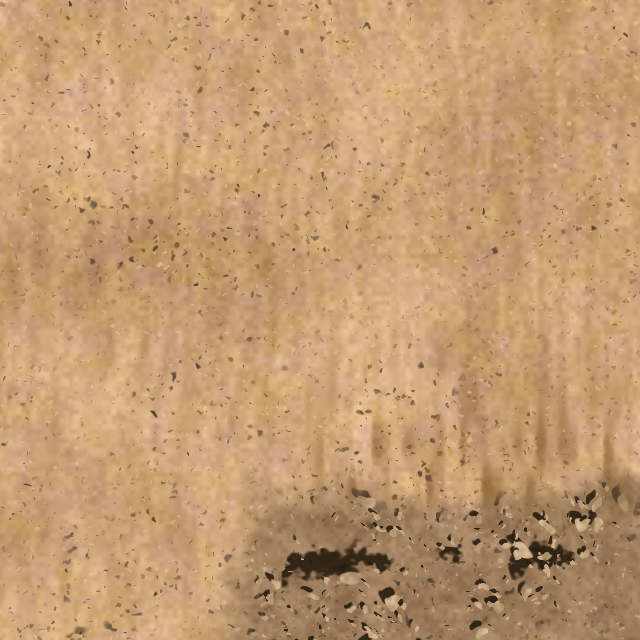
Write a Shadertoy shader that draws this texture.

```glsl
// Dry sandy ground with fine grain, faint upright streaks and scattered brown specks.
// Layered value noise tints the sand; jittered cells scatter specks and stones,
// and a noisy mask lays grey-brown rubble with dark hollows in the lower right.

float hash(vec2 p) {
    vec3 q = fract(p.xyx * 0.1031);
    q += dot(q, q.yzx + 33.33);
    return fract((q.x + q.y) * q.z);
}

float noise(vec2 p) {
    vec2 i = floor(p), f = fract(p);
    f = f * f * (3.0 - 2.0 * f);
    return mix(mix(hash(i), hash(i + vec2(1, 0)), f.x),
               mix(hash(i + vec2(0, 1)), hash(i + vec2(1, 1)), f.x), f.y);
}

float fbm(vec2 p) {
    float sum = 0.0, amp = 0.53;
    for (int i = 0; i < 4; i++) {
        sum += amp * noise(p);
        p = mat2(1.6, 1.2, -1.2, 1.6) * p + 7.3;
        amp *= 0.5;
    }
    return sum;
}

// Coverage of ragged, randomly turned blobs; share is the part of cells filled
float grains(vec2 uv, float cells, float share, float seed) {
    vec2 p = uv * cells + seed;
    p += 0.5 * vec2(noise(p * 2.3), noise(p * 2.3 + 41.0)) - 0.25;
    vec2 home = floor(p);
    float cover = 0.0;
    for (int y = -1; y <= 1; y++)
    for (int x = -1; x <= 1; x++) {
        vec2 id = home + vec2(x, y);
        if (hash(id + 3.7) > share) continue;
        vec2 centre = id + 0.2 + 0.6 * vec2(hash(id + 11.1), hash(id + 23.9));
        float angle = 6.283 * hash(id + 37.3), size = hash(id + 53.7);
        vec2 axis = vec2(cos(angle), sin(angle)), d = p - centre;
        d = vec2(dot(d, axis), dot(d, vec2(-axis.y, axis.x)) * (1.1 + hash(id + 67.1)));
        float radius = 0.22 + 0.34 * size * size;
        float blob = 1.0 - smoothstep(0.35 * radius, radius, length(d));
        cover = max(cover, blob * (0.5 + 0.5 * hash(id + 79.3)));
    }
    return cover;
}

vec3 sandColour(vec2 uv, float fine) {
    float streak = noise(vec2(uv.x * 75.0 + 3.0 * noise(uv * 6.0), uv.y * 9.0));
    float tone = 0.57 + 0.9 * (fbm(uv * 5.0 + 2.0) - 0.5)
               + 0.35 * (streak - 0.5) + 0.65 * (fine - 0.5);
    vec3 sand = mix(vec3(0.68, 0.51, 0.34), vec3(0.90, 0.74, 0.57), tone);
    // Drift between ochre and pinkish patches
    float warmth = 0.6 * noise(uv * 28.0 + 5.0) + 0.4 * noise(uv * 80.0) - 0.5;
    return sand + warmth * vec3(0.02, 0.03, -0.10);
}

void mainImage(out vec4 fragColor, in vec2 fragCoord) {
    vec2 uv = fragCoord / iResolution.xy;
    float fine = 0.6 * noise(uv * 135.0) + 0.4 * noise(uv * 75.0 + 19.0);
    float clump = fbm(uv * 8.0 + 31.0);
    vec3 umber = vec3(0.44, 0.32, 0.18), shadow = vec3(0.15, 0.11, 0.06);
    vec3 colour = sandColour(uv, fine);

    // Earthy upright stains above the rubble
    float lowRight = (1.0 - smoothstep(0.25, 0.48, uv.y)) * smoothstep(0.35, 0.6, uv.x);
    float stain = smoothstep(0.5, 0.85, noise(uv * vec2(58.0, 13.0)) * 0.7 + 0.3 * fine);
    colour = mix(colour, vec3(0.53, 0.36, 0.19), stain * (0.12 + 0.6 * lowRight));

    // Rubble bed with a ragged border
    float ragged = 0.12 * (fbm(uv * 13.0) - 0.5);
    float inside = min(uv.x - 0.34 - 0.35 * uv.y, 0.22 - uv.y) + ragged;
    float rubble = smoothstep(-0.035, 0.035, inside);
    float earthTone = 0.5 + 1.1 * (fbm(uv * 22.0 + 9.0) - 0.5) + 0.8 * (fine - 0.5);
    vec3 earth = mix(vec3(0.50, 0.38, 0.26), vec3(0.70, 0.57, 0.44), earthTone);
    colour = mix(colour, earth, 0.92 * rubble);

    // Small specks, denser in clumps
    float density = smoothstep(0.3, 0.65, clump) + 0.5 * lowRight;
    float brown = grains(uv, 88.0, 0.24, 5.0) * (0.35 + 0.5 * density);
    colour = mix(colour, umber, min(brown, 0.85));
    float pale = grains(uv, 95.0, 0.13, 211.0);
    colour = mix(colour, vec3(0.93, 0.81, 0.65), 0.55 * pale);
    float dark = grains(uv, 60.0, 0.07, 97.0) * smoothstep(0.36, 0.58, clump + 0.1 * lowRight);
    colour = mix(colour, shadow + 0.08, 0.85 * dark);

    // A few larger broken marks on the lower left
    float marks = grains(uv, 26.0, 0.09, 151.0) * (1.0 - smoothstep(0.18, 0.3, uv.y));
    colour = mix(colour, shadow + 0.1, 0.7 * marks * smoothstep(0.4, 0.6, fine));

    // Hollows under a crumbling ledge
    float ledge = 0.12 + 0.11 * (fbm(vec2(uv.x * 14.0, 4.0)) - 0.5);
    float width = 0.022 * smoothstep(0.4, 0.75, noise(vec2(uv.x * 17.0, 8.0)));
    float offLedge = abs(uv.y - ledge + 0.03 * (fine - 0.5));
    float hollow = (1.0 - smoothstep(width * 0.5, width + 0.003, offLedge)) * smoothstep(0.001, 0.008, width);
    colour = mix(colour, shadow, 0.9 * hollow * rubble);

    // Pale stones, each with a shadow on its upper left
    float heap = rubble * smoothstep(0.36, 0.52, fbm(uv * 6.0 + 17.0) + 0.1 - 0.25 * abs(uv.x - 0.6));
    for (int i = 0; i < 2; i++) {
        float cells = 25.0 + 25.0 * float(i), seed = 61.0 + 90.0 * float(i);
        float shade = grains(uv + vec2(0.25, -0.3) / cells, cells, 0.3, seed);
        float stone = grains(uv, cells, 0.3, seed);
        colour = mix(colour, shadow, 0.9 * heap * smoothstep(0.1, 0.6, shade));
        vec3 stoneColour = mix(vec3(0.62, 0.50, 0.37), vec3(0.88, 0.77, 0.62), fine);
        colour = mix(colour, stoneColour, heap * smoothstep(0.1, 0.5, stone));
    }

    fragColor = vec4(clamp(colour, 0.0, 1.0), 1.0);
}
```
